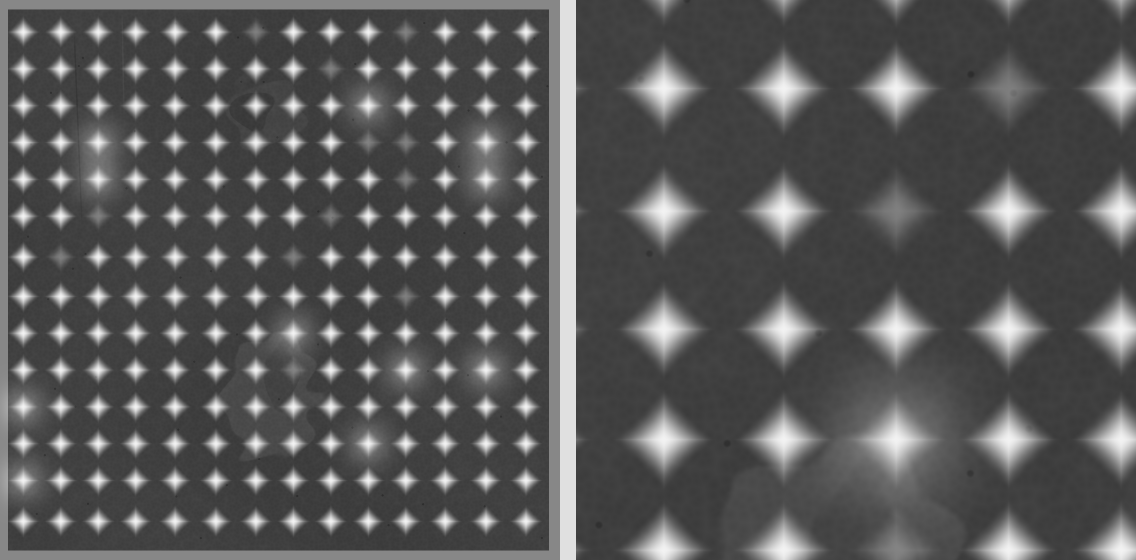
Left: the whole. Right: its middle third, enlarged.
Give the GLSL for this pattern, as a WebGL 1 fragment shader.

```glsl
precision highp float;

uniform vec2 u_resolution;

vec2 hash2(vec2 p) {
  vec2 s = vec2(dot(p, vec2(12.71, 31.17)), dot(p, vec2(26.95, 18.33)));
  return fract(sin(s) * 4375.85);
}

// Cellular noise: distance to the nearest scattered point
float cellular(vec2 p) {
  vec2 cell = floor(p);
  float nearest = 2.0;
  for (int y = -1; y <= 1; y++) {
    for (int x = -1; x <= 1; x++) {
      vec2 c = cell + vec2(float(x), float(y));
      nearest = min(nearest, length(c + hash2(c) - p));
    }
  }
  return nearest;
}

// Lamp position: regular pitch, widened at every seventh step
vec2 lampCentre(vec2 id) {
  float x = 32.0 + 51.4 * id.x + 2.6 * floor((id.x + 3.0) / 7.0)
          + 4.6 * floor((id.x + 2.0) / 7.0) + 3.4 * floor((id.x + 1.0) / 7.0);
  float y = 44.0 + 50.5 * id.y + 5.5 * floor((id.y + 1.0) / 7.0)
          + 3.5 * floor(id.y / 7.0);
  return vec2(x, y);
}

// Cubing modulo a prime shuffles the 196 lamps without repeats
float shuffledRank(vec2 id) {
  float n = 1.0 + id.x + 14.0 * id.y;
  return mod(mod(n * n, 197.0) * n, 197.0);
}

float diamond(vec2 d) {
  d = abs(d);
  return 1.0 - smoothstep(0.0, 24.5, d.x + d.y + 0.15 * sqrt(d.x * d.y));
}

// Blotch with a wavy outline
float stain(vec2 p, vec2 centre, vec2 radius) {
  vec2 d = (p - centre) / radius;
  float wave = 0.12 * sin(p.x * 0.09 + 2.0 * sin(p.y * 0.06))
             + 0.09 * sin(p.y * 0.13 + p.x * 0.05);
  return 1.0 - smoothstep(0.93, 1.03, length(d) + wave);
}

float scratch(vec2 p, float x, float slope, vec2 span) {
  float across = 1.0 - smoothstep(0.3, 1.8, abs(p.x - x - slope * p.y));
  float along = smoothstep(span.x, span.x + 30.0, p.y)
              * (1.0 - smoothstep(span.y - 60.0, span.y, p.y));
  return across * along;
}

float panelTone(vec2 p) {
  float tone = 0.248 + 0.008 * sin(p.x * 0.011 + sin(p.y * 0.014));
  tone += 0.024 * (cellular(p / 5.0) - 0.45) + 0.016 * (cellular(p / 17.0) - 0.45);

  // Stains
  tone += 0.05 * stain(p, vec2(370.0, 545.0), vec2(64.0, 86.0));
  tone -= 0.03 * stain(p, vec2(385.0, 515.0), vec2(24.0, 42.0));
  tone += 0.03 * stain(p, vec2(364.0, 155.0), vec2(52.0, 50.0));
  tone -= 0.04 * stain(p, vec2(346.0, 150.0), vec2(28.0, 28.0));

  // Scratches and specks
  tone -= 0.035 * scratch(p, 100.0, 0.04, vec2(40.0, 320.0));
  tone += 0.03 * scratch(p, 167.0, 0.02, vec2(10.0, 170.0));
  tone -= 0.06 * (1.0 - smoothstep(0.008, 0.025, cellular(p / 90.0)));
  return tone;
}

void main() {
  // The canvas spans 768 units, with rows counted from the top
  vec2 p = gl_FragCoord.xy / u_resolution * 768.0;
  p.y = 768.0 - p.y;
  float pixel = 768.0 / u_resolution.y;

  // Nearby lamps: some are dim, some throw a halo
  vec2 nearestId = floor((p - vec2(32.0, 44.0)) / vec2(53.0, 51.6) + 0.5);
  float light = 0.0;
  float halo = 0.0;
  for (int y = -1; y <= 1; y++) {
    for (int x = -1; x <= 1; x++) {
      vec2 id = nearestId + vec2(float(x), float(y));
      if (min(id.x, id.y) > -0.5 && max(id.x, id.y) < 13.5) {
        vec2 d = p - lampCentre(id);
        float rank = shuffledRank(id);
        float power = abs(rank - 144.5) < 6.0 ? 0.36 : 1.0;
        light = max(light, power * diamond(d));
        if (abs(rank - 110.0) < 5.5) halo += exp(-dot(d, d) / 800.0);
      }
    }
  }

  // Panel inside a plain frame
  vec2 edge = abs(p - vec2(382.0, 384.0)) - 371.0;
  float inside = 1.0 - smoothstep(-0.5 * pixel, 0.5 * pixel, max(edge.x, edge.y));
  float tone = mix(0.53, panelTone(p), inside);
  tone += 0.22 * halo * (1.0 - 0.6 * light);
  tone = mix(tone, 0.95, light * inside);
  gl_FragColor = vec4(vec3(tone), 1.0);
}
```
